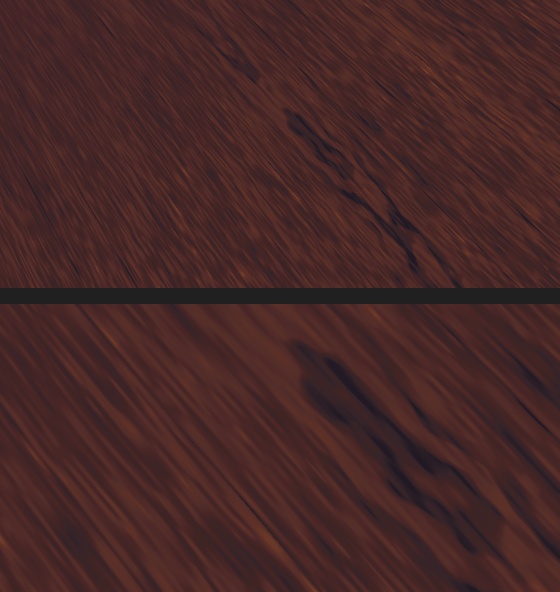
Top: the whole. Bottom: its middle third, enlarged.
Give the GLSL for this texture, as a Shadertoy shader.

```glsl
// Dark stained wooden planks seen at a slant, running from upper left to lower right.
// Polar coordinates about a far vanishing point give the fanned plank directions;
// stretched noise gives the grain, and warped contour bands give the heartwood figure.

const vec2 VANISHING_POINT = vec2(-1.5, 3.3);
const float MEAN_RADIUS = 3.7;      // turns angles into canvas heights
const float PLANK_ANGLE = 0.041;
const float FIRST_SEAM = 0.622;
const float SEAM_HALF_WIDTH = 0.0016;
const float HEART_ANGLE = 0.752;
const float HEART_HALF_WIDTH = 0.019;
const vec2 FINE_GRAIN = vec2(0.0052, 0.05);   // size across, along
const vec2 MID_GRAIN = vec2(0.011, 0.16);
const vec2 BROAD_GRAIN = vec2(0.05, 0.9);
const vec2 FLECK = vec2(0.006, 0.045);

// Wood tones from nearly black pores to bright amber fibres
const vec3 TONES[7] = vec3[7](
    vec3(0.13, 0.10, 0.14), vec3(0.21, 0.14, 0.16), vec3(0.25, 0.14, 0.14),
    vec3(0.29, 0.15, 0.15), vec3(0.33, 0.18, 0.16), vec3(0.37, 0.19, 0.15),
    vec3(0.45, 0.25, 0.16));
const vec3 HAZE = vec3(0.28, 0.15, 0.18);

float hash(vec2 cell) {
    vec3 h = fract(cell.xyx * 0.1031);
    h += dot(h, h.yzx + 33.33);
    return fract((h.x + h.y) * h.z);
}

float noise(vec2 p) {
    vec2 cell = floor(p), f = fract(p);
    f = f * f * (3.0 - 2.0 * f);
    return mix(mix(hash(cell), hash(cell + vec2(1, 0)), f.x),
               mix(hash(cell + vec2(0, 1)), hash(cell + vec2(1, 1)), f.x), f.y);
}

// Noise centred on zero
float wave(vec2 p) {
    return noise(p) - 0.5;
}

vec3 woodTone(float level) {
    float t = clamp(level + 3.0, 0.0, 5.999);
    int i = int(t);
    return mix(TONES[i], TONES[i + 1], fract(t));
}

// Nested, elongated rings: x is the level of the bands, y their coverage
vec2 heartFigure(float angle, float along) {
    float bend = 0.5 * wave(vec2(along * 3.5, 3.0)) + 0.2 * wave(vec2(along * 13.0, 8.0));
    float u = (angle - HEART_ANGLE) / HEART_HALF_WIDTH + bend;
    float contour = 1.7 * sqrt(u * u + 0.04) + along * 0.9
        + 1.3 * wave(vec2(u * 0.9 + 7.0, along * 3.6))
        + 0.5 * wave(vec2(u * 2.5, along * 11.0))
        + 0.2 * wave(vec2(u * 7.0, along * 30.0));
    float bands = smoothstep(-0.75, 0.25, sin(6.2832 * contour));
    float coverage = 1.0 - smoothstep(0.55, 1.25, abs(u));
    coverage *= smoothstep(2.95, 3.4, along);
    coverage *= 0.65 + 0.35 * noise(vec2(u * 1.5, along * 5.0 + 40.0));
    return vec2(mix(-2.9, 0.85, bands), coverage);
}

void mainImage(out vec4 fragColor, in vec2 fragCoord) {
    vec2 p = fragCoord / iResolution.y;
    float pixel = 1.0 / iResolution.y;

    // Plank coordinates
    vec2 ray = p - VANISHING_POINT;
    float angle = atan(ray.x, -ray.y);
    float along = length(ray);
    float plank = (angle - FIRST_SEAM) / PLANK_ANGLE;
    float id = floor(plank);
    vec2 heart = heartFigure(angle, along);
    vec2 q = vec2(angle * MEAN_RADIUS, along);
    q.x += 0.006 * wave(vec2(q.x * 12.0, along * 7.0));
    q.y += 9.0 * hash(vec2(floor(id * 0.5) + 20.0, 4.0));

    // Grain, softer towards the hazy upper left
    float nearness = smoothstep(2.5, 3.9, along);
    float fine = 3.0 * wave(q / FINE_GRAIN) + 1.7 * wave(q / MID_GRAIN + 31.0);
    float broad = 0.9 * wave(q / BROAD_GRAIN + 57.0) + 0.4 * wave(q * vec2(9.0, 4.0));
    float level = fine * mix(0.7, 1.15, nearness) + broad - 0.12;
    level += 0.5 * (hash(vec2(id + 40.0, 9.0)) - 0.5);

    // Scattered bright fibres, gathered in loose patches
    float fleck = smoothstep(0.68, 0.95, noise(q / FLECK + 83.0));
    level += fleck * nearness * (0.5 + 1.2 * noise(q * vec2(8.0, 4.0) + 11.0));

    // Heartwood figure in one plank, still crossed by fine grain
    level = mix(level, heart.x + 0.6 * fine, heart.y * 0.9);

    // Dark seams with a faintly lit edge, hidden under the figure
    float seamId = floor(plank + 0.5);
    float seamOffset = (plank - seamId) * PLANK_ANGLE * along;
    float seam = 1.0 - smoothstep(SEAM_HALF_WIDTH - pixel * 0.5,
                                  SEAM_HALF_WIDTH + pixel, abs(seamOffset));
    float litEdge = smoothstep(0.002, 0.005, seamOffset)
                  * (1.0 - smoothstep(0.005, 0.012, seamOffset));
    float strength = mix(0.5, 1.0, hash(vec2(seamId + 60.0, 2.0))) * (1.0 - heart.y);
    level += (0.7 * litEdge - 1.8 * seam) * strength;

    // Cool sheen over the far side
    vec3 color = woodTone(level);
    color = mix(color, HAZE, 0.25 * (1.0 - nearness));
    fragColor = vec4(color, 1.0);
}
```
